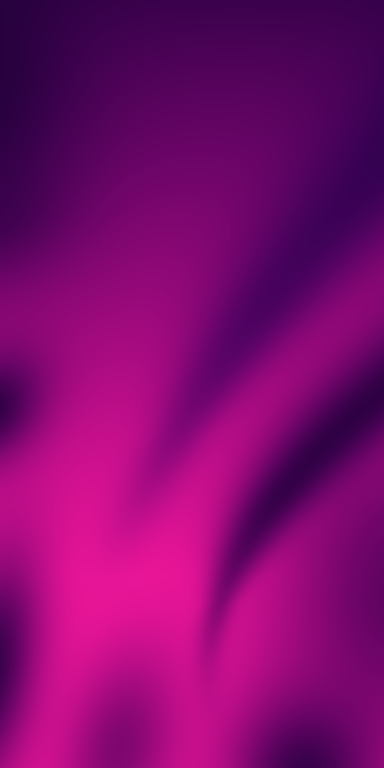
Write a WebGL 1 fragment shader that draws this background.

```glsl
precision highp float;

uniform vec2 u_resolution;

// Redness of the backdrop, from the dark top to the hot base
const float TOP_RED = 0.23;
const float BASE_RED = 0.96;
const float GLOW_START = 0.5;
const float CANVAS_TOP = 2.0;

// Curved folds: x centre = FOLD.x + FOLD.y * h + FOLD.z * h * h, h = y - FOLD.w
const vec4 UPPER_FOLD = vec4(0.52, 0.63, 0.25, 0.96);
const vec4 LOWER_FOLD = vec4(0.635, 0.55, 0.8, 0.57);
// Width at h = 0, growth with h, smallest width
const vec3 UPPER_WIDTH = vec3(0.10, 0.22, 0.08);
const vec3 LOWER_WIDTH = vec3(0.075, 0.25, 0.04);
// Heights where a fold fades in, then its depth
const vec3 UPPER_FADE = vec3(0.35, 1.25, 0.53);
const vec3 LOWER_FADE = vec3(0.05, 0.75, 0.70);

// Soft pools of shade: centre and radii
const vec4 TOP_LEFT = vec4(-0.05, 1.70, 0.28, 0.42);
const vec4 LEFT_SHOULDER = vec4(-0.02, 1.40, 0.17, 0.13);
const vec4 LEFT_NOTCH = vec4(-0.03, 0.93, 0.14, 0.15);
const vec4 LOW_LEFT = vec4(-0.03, 0.25, 0.13, 0.33);
const vec4 BOTTOM_DOME = vec4(0.31, 0.05, 0.15, 0.26);
const vec4 RIGHT_SIDE = vec4(1.05, 0.45, 0.36, 0.45);
const vec4 BOTTOM_RIGHT = vec4(0.79, -0.02, 0.20, 0.22);

// Colour response to redness
const float GREEN_GAIN = 0.10;
const float BLUE_GAIN = 0.62;
const float FOLD_BLUE = 0.07;

// Gaussian pool, sheared so that it leans to the right as it rises
float pool(vec2 p, vec4 shape, float lean) {
  vec2 q = p - shape.xy;
  q.x -= lean * q.y;
  q /= shape.zw;
  return exp(-dot(q, q));
}

// Gaussian stroke around a parabola, widening and deepening upwards
float fold(vec2 p, vec4 curve, vec3 width, vec3 fade) {
  float h = p.y - curve.w;
  float center = curve.x + h * (curve.y + h * curve.z);
  float q = (p.x - center) / max(width.x + width.y * h, width.z);
  return fade.z * smoothstep(fade.x, fade.y, p.y) * exp(-q * q);
}

// Colour ramp from near-black violet to hot pink
vec3 magenta(float red) {
  return vec3(red, GREEN_GAIN * red * red, BLUE_GAIN * sqrt(red));
}

void main() {
  vec2 p = gl_FragCoord.xy / u_resolution * vec2(1.0, CANVAS_TOP);

  // Vertical glow
  float rise = clamp((p.y - GLOW_START) / (CANVAS_TOP - GLOW_START), 0.0, 1.0);
  float red = mix(BASE_RED, TOP_RED, rise);

  // Diagonal folds
  float upper = fold(p, UPPER_FOLD, UPPER_WIDTH, UPPER_FADE);
  float lower = fold(p, LOWER_FOLD, LOWER_WIDTH, LOWER_FADE);
  red *= (1.0 - upper) * (1.0 - lower);

  // Shade on the left
  red *= 1.0 - 0.58 * pool(p, TOP_LEFT, 0.0);
  red *= 1.0 - 0.25 * pool(p, LEFT_SHOULDER, 0.4);
  red *= 1.0 - 0.75 * pool(p, LEFT_NOTCH, 0.3);
  red *= 1.0 - 0.80 * pool(p, LOW_LEFT, 0.15);

  // Shade along the bottom and right
  red *= 1.0 - 0.48 * pool(p, BOTTOM_DOME, 0.15);
  red *= 1.0 - 0.62 * pool(p, RIGHT_SIDE, 0.0);
  red *= 1.0 - 0.74 * pool(p, BOTTOM_RIGHT, 0.0);

  // The upper fold leans towards violet
  vec3 color = magenta(red) + vec3(0.0, 0.0, FOLD_BLUE * upper);
  gl_FragColor = vec4(color, 1.0);
}
```
